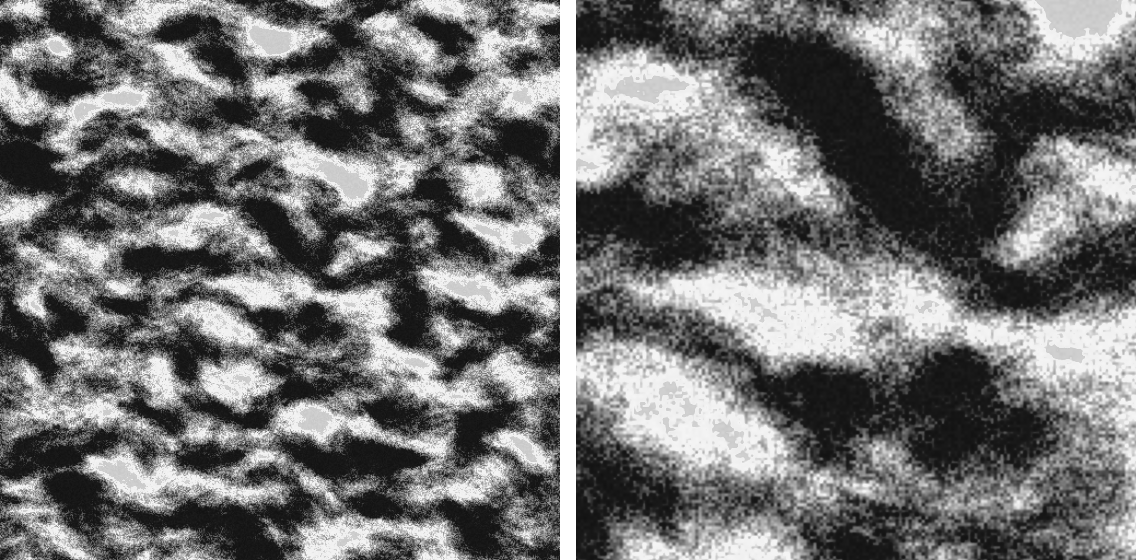
Left: the whole. Right: its middle third, enlarged.
Write a WebGL 1 fragment shader that draws this texture.

```glsl
precision highp float;
// Rough stone relief lit from above: pale ridges with dark hollows under them.
// Layered cellular noise sums tilted light/dark bumps, one per jittered cell;
// fine grain roughens the midtones and the strongest highlights turn grey.
uniform vec2 u_resolution;

const float TAU = 6.2831853;
const float BUMP_TILT = -0.36;       // mean slope of the ridges, radians
const float TILT_SPREAD = 1.7;       // random range around that slope
const float MID_LEVEL = 0.405;
const float RELIEF_CONTRAST = 2.4;
const float GRAIN_CELLS = 512.0;     // grains across the canvas
const float GRAIN_CONTRAST = 0.47;
const float SHADOW = 0.085;
const float SHADOW_TOE = 0.07;       // softness of the fall into shadow
const float WHITE = 0.945;
const float HIGHLIGHT_CORE = 0.80;
const float CORE_START = 1.15;
const float CORE_END = 1.21;

vec3 hash3(vec2 cell, float seed) {
  vec3 q = fract(cell.xyx * vec3(0.1031, 0.1030, 0.0973) + seed * 0.137);
  q += dot(q, q.yxz + 33.33);
  return fract((q.xxy + q.yzz) * q.zyx);
}

// Cellular layer: each cell holds one bump, bright above and dark below.
float bumps(vec2 p, vec2 cells, float seed) {
  vec2 g = p * cells;
  vec2 base = floor(g);
  float sum = 0.0;
  for (int y = -1; y <= 1; y++) {
    for (int x = -1; x <= 1; x++) {
      vec2 cell = base + vec2(float(x), float(y));
      vec2 wrapped = mod(cell, cells);
      vec3 rnd = hash3(wrapped, seed);
      vec2 d = g - cell - rnd.xy;
      float turn = hash3(wrapped, seed + 5.3).x - 0.5;
      float angle = BUMP_TILT + TILT_SPREAD * turn;
      float falloff = max(0.0, 1.0 - dot(d, d));
      float strength = mix(0.4, 1.0, rnd.z);
      sum += strength * dot(d, vec2(-sin(angle), cos(angle))) * falloff * falloff;
    }
  }
  return sum;
}

// Wrapping value noise, from -0.5 to 0.5.
float grainNoise(vec2 p, float cells, float seed) {
  vec2 g = p * cells - 0.5;
  vec2 i = floor(g);
  vec2 f = g - i;
  f = f * f * (3.0 - 2.0 * f);
  vec2 a = mod(i, cells);
  vec2 b = mod(i + 1.0, cells);
  float low = mix(hash3(a, seed).x, hash3(vec2(b.x, a.y), seed).x, f.x);
  float high = mix(hash3(vec2(a.x, b.y), seed).x, hash3(b, seed).x, f.x);
  return mix(low, high, f.y) - 0.5;
}

// Periodic sines bend the cell grid out of line.
vec2 warp(vec2 p) {
  vec2 bend = sin(TAU * (vec2(2.0, 3.0) * p.yx + vec2(1.0, -2.0) * p + vec2(0.1, 0.6)));
  vec2 ripple = sin(TAU * (vec2(7.0, 5.0) * p.yx + vec2(-4.0, 6.0) * p + vec2(0.4, 0.2)));
  return p + 0.010 * bend + 0.005 * ripple;
}

void main() {
  vec2 p = gl_FragCoord.xy / u_resolution;
  vec2 w = warp(p);

  // Relief from broad ridges to small pits
  float relief = 0.36 * bumps(w, vec2(5.0, 8.0), 1.0)
               + 0.88 * bumps(w, vec2(10.0, 14.0), 2.0)
               + 0.54 * bumps(w, vec2(17.0, 23.0), 3.0)
               + 0.27 * bumps(w, vec2(33.0, 41.0), 4.0)
               + 0.18 * bumps(w, vec2(71.0, 89.0), 6.0);
  float light = MID_LEVEL + RELIEF_CONTRAST * relief;

  // Fine grain with a little coarser mottling
  float grain = grainNoise(p, GRAIN_CELLS, 7.0)
              + 0.35 * grainNoise(p, GRAIN_CELLS * 0.5, 8.0);
  float lift = light + GRAIN_CONTRAST * grain - SHADOW;
  float toe = 0.5 * (lift + sqrt(lift * lift + SHADOW_TOE * SHADOW_TOE));
  float tone = min(SHADOW + toe, WHITE) + 0.03 * grain;

  // Grey cores with grainy rims inside the brightest ridges
  float core = smoothstep(CORE_START, CORE_END, light + 0.24 * grain);
  tone = mix(tone, HIGHLIGHT_CORE + 0.04 * grain, core);

  gl_FragColor = vec4(vec3(tone), 1.0);
}
```
